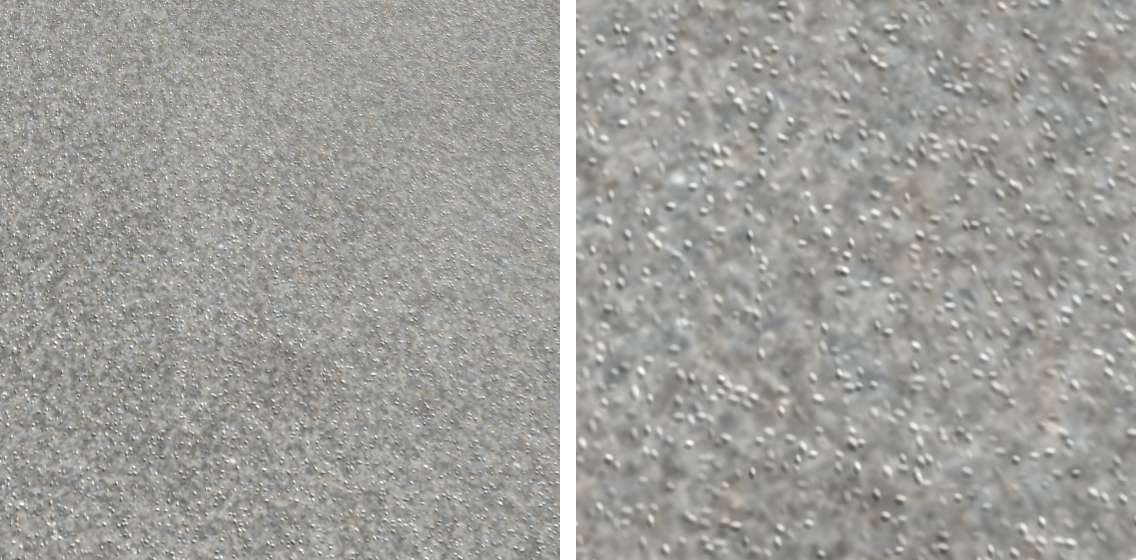
Left, the full canvas; right, a detail of the centre.
Give the GLSL for this texture, as a WebGL 1 fragment shader.

```glsl
precision highp float;
uniform vec2 u_resolution;

// Surface colours
const vec3 ASPHALT = vec3(0.606, 0.604, 0.587);
const vec3 WARM_TINT = vec3(0.016, 0.0, -0.016);
const vec3 STAIN_COLOR = vec3(-0.045, -0.052, -0.055);

// Grain size at the bottom and top edges, as a share of the canvas
const float NEAR_GRAIN = 0.0098;
const float FAR_GRAIN = 0.0054;

// Contrast of each layer
const float COARSE_AMOUNT = 0.095;
const float FINE_AMOUNT = 0.075;
const float STONE_AMOUNT = 0.32;
const float CHIP_AMOUNT = 0.27;
const float MOTTLE_AMOUNT = 0.03;
const float FAR_CONTRAST = 0.72;

// Stone shape, slant and shadow
const vec2 STONE_RADII = vec2(0.62, 0.36);
const float LEFT_SLANT = -0.85;
const float RIGHT_SLANT = -0.45;
const vec2 SHADOW_OFFSET = vec2(-0.15, -0.36);
const float SHADOW_STRENGTH = 0.55;

// Scattered larger chips and dark specks
const float CHIP_CELL = 4.0;
const float CHIP_CHANCE = 0.06;
const float SPECK_CHANCE = 0.002;

float hash(vec2 p) {
  vec3 q = fract(p.xyx * vec3(0.1031, 0.1030, 0.0973));
  q += dot(q, q.yzx + 33.33);
  return fract((q.x + q.y) * q.z);
}

vec2 hash2(vec2 p) {
  return vec2(hash(p), hash(p + 71.7));
}

// Value noise in the range -1 to 1
float noise(vec2 p) {
  vec2 cell = floor(p);
  vec2 f = fract(p);
  f = f * f * (3.0 - 2.0 * f);
  float low = mix(hash(cell), hash(cell + vec2(1.0, 0.0)), f.x);
  float high = mix(hash(cell + vec2(0.0, 1.0)), hash(cell + 1.0), f.x);
  return 2.0 * mix(low, high, f.y) - 1.0;
}

vec2 rotate(vec2 p, float angle) {
  float c = cos(angle);
  float s = sin(angle);
  return vec2(c * p.x + s * p.y, c * p.y - s * p.x);
}

// Soft ellipse, 1 at the centre and 0 outside
float blob(vec2 offset, float angle, vec2 radii) {
  return 1.0 - smoothstep(0.2, 1.0, length(rotate(offset, angle) / radii));
}

// Pale stones, each with a small shadow beside it
float stones(vec2 p, float slant) {
  vec2 cell = floor(p);
  float light = 0.0;
  for (int y = -1; y <= 1; y++) {
    for (int x = -1; x <= 1; x++) {
      vec2 id = cell + vec2(float(x), float(y));
      vec2 offset = p - id - mix(vec2(0.12), vec2(0.88), hash2(id));
      vec2 rnd = hash2(id + 137.3);
      float angle = slant + 1.1 * (rnd.y - 0.5);
      vec2 radii = STONE_RADII * mix(0.7, 1.1, hash(id + 251.9));
      float shade = blob(offset - SHADOW_OFFSET, angle, radii);
      float tone = rnd.x * rnd.x * rnd.x;
      light += tone * (blob(offset, angle, radii) - SHADOW_STRENGTH * shade);
    }
  }
  return light;
}

// Sparse pale chips (positive) and dark specks (negative)
float chips(vec2 p, float slant) {
  vec2 q = p / CHIP_CELL;
  vec2 id = floor(q);
  vec2 offset = fract(q) - mix(vec2(0.3), vec2(0.7), hash2(id + 19.1));
  float pick = hash(id + 411.5);
  float size = mix(0.5, 1.0, hash(id + 53.7));
  float shape = blob(offset, slant, vec2(0.28, 0.19) * size);
  return shape * (step(pick, CHIP_CHANCE) - 1.3 * step(1.0 - SPECK_CHANCE, pick));
}

void main() {
  vec2 uv = gl_FragCoord.xy / u_resolution;

  // Ground coordinates: grains shrink with distance
  float grain = mix(NEAR_GRAIN, FAR_GRAIN, uv.y);
  vec2 ground = vec2(uv.x - 0.5, 0.0) / grain + 300.0;
  ground.y += log(NEAR_GRAIN / grain) / (NEAR_GRAIN - FAR_GRAIN);
  float slant = mix(LEFT_SLANT, RIGHT_SLANT, uv.x);

  // Grain layers
  float tone = COARSE_AMOUNT * noise(rotate(ground, -0.6) * vec2(0.75, 1.15));
  tone += FINE_AMOUNT * noise(rotate(ground, 0.4) * 1.75 + 90.0);
  tone += STONE_AMOUNT * stones(ground, slant);
  tone += CHIP_AMOUNT * chips(ground, slant) * mix(1.0, 0.35, uv.y);

  // Haze flattens the far right corner
  float haze = smoothstep(0.5, 1.7, uv.x + uv.y);
  tone *= mix(1.06, FAR_CONTRAST, haze);

  // Broad unevenness, a faint stain and slight colour variation
  float mottle = 0.6 * noise(uv * 5.0 + 7.0) + 0.4 * noise(uv * 15.0 + 31.0);
  tone += MOTTLE_AMOUNT * mottle + 0.02 * haze;
  float stain = blob(uv - vec2(0.49, 0.34), -0.3, vec2(0.17, 0.08));
  vec3 color = ASPHALT + tone + STAIN_COLOR * stain;
  color += WARM_TINT * noise(ground * 0.55 + 170.0);

  gl_FragColor = vec4(clamp(color, 0.0, 1.0), 1.0);
}
```
